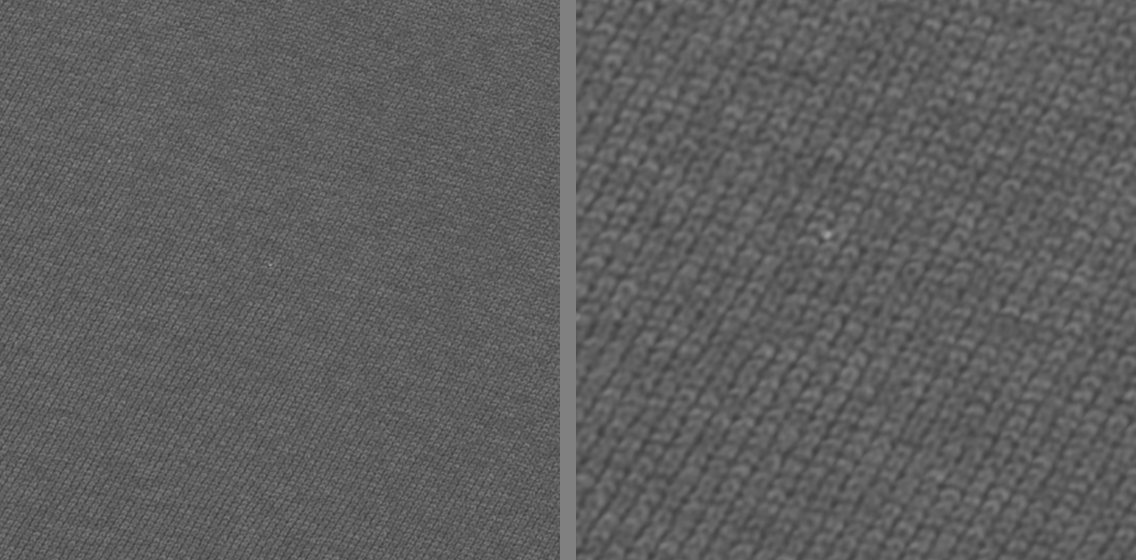
Left: the whole. Right: its middle third, enlarged.
Give the GLSL for this texture, as a Shadertoy shader.

```glsl
const float TAU = 6.2831853;

// Fabric layout, in canvas units
const float WALES = 79.0;           // columns per unit, measured across them
const float COURSES = 110.0;        // rows per unit, measured across them
const float WALE_ANGLE = 1.03;      // direction the columns run
const float COURSE_ANGLE = -0.23;   // direction the rows run
const float BEND = 0.035;           // sag of the rows to the right
const float WOBBLE = 0.005;         // drift of the yarn
const float JITTER = 0.13;          // unevenness of single stitches
const float CHEVRON = 0.75;         // slant of the two legs of a stitch

// Tones
const vec3 YARN = vec3(0.369);
const float WALE_DEPTH = 0.037;
const float COURSE_DEPTH = 0.028;
const float CREASE_DEPTH = 0.016;
const float STITCH_VARIATION = 0.064;
const float STREAK_DEPTH = 0.024;
const float FIBRE_DEPTH = 0.092;
const float SHADE_DEPTH = 0.012;
const float SPECK_GLOW = 0.16;
const float SPECK_RARITY = 0.985;

float hash(vec2 p) {
    vec3 q = fract(p.xyx * vec3(0.1031, 0.1030, 0.0973));
    q += dot(q, q.yzx + 33.33);
    return fract((q.x + q.y) * q.z);
}

vec2 gradient(vec2 cell) {
    float a = TAU * hash(cell);
    return vec2(cos(a), sin(a));
}

float gradientNoise(vec2 p) {
    vec2 i = floor(p), f = fract(p);
    vec2 u = f * f * f * (f * (f * 6.0 - 15.0) + 10.0);
    vec2 e = vec2(1.0, 0.0);
    float a = dot(gradient(i), f);
    float b = dot(gradient(i + e.xy), f - e.xy);
    float c = dot(gradient(i + e.yx), f - e.yx);
    float d = dot(gradient(i + e.xx), f - e.xx);
    return mix(mix(a, b, u.x), mix(c, d, u.x), u.y);
}

// Skewed knit coordinates: x counts columns, y counts rows
vec2 knitCoords(vec2 uv) {
    vec2 drift = vec2(gradientNoise(uv * 5.0 + 3.0), gradientNoise(uv * 5.0 + 41.0));
    vec2 p = uv + WOBBLE * drift;
    vec2 acrossWales = vec2(sin(WALE_ANGLE), -cos(WALE_ANGLE));
    vec2 acrossCourses = vec2(-sin(COURSE_ANGLE), cos(COURSE_ANGLE));
    float wale = dot(p, acrossWales);
    float course = dot(p, acrossCourses) + BEND * p.x * p.x;
    return vec2(wale * WALES, course * COURSES) + 200.0;
}

// Relief of the stitches, centred on zero
float stitches(vec2 knit, float flatness) {
    knit += JITTER * vec2(gradientNoise(knit * 0.8 + 5.0), 2.0 * gradientNoise(knit * 0.8 + 63.0));
    float side = abs(fract(knit.x) - 0.5);
    float row = knit.y + CHEVRON * side;
    float gap = 0.56 - 2.0 * smoothstep(0.22, 0.5, side);
    float loops = cos(TAU * row) * (1.0 - 0.5 * smoothstep(0.35, 0.5, side));
    float crease = 0.2 - (1.0 - smoothstep(0.0, 0.2, side));

    // Each stitch has its own tone, faded out at its borders
    float tone = hash(vec2(floor(knit.x), floor(row + 0.5))) - 0.5;
    float body = 0.6 + 0.4 * cos(TAU * row);
    body *= 1.0 - smoothstep(0.35, 0.5, side);

    return WALE_DEPTH * gap * mix(1.15, 0.6, flatness)
         + COURSE_DEPTH * loops * mix(0.9, 1.15, flatness)
         + CREASE_DEPTH * crease
         + STITCH_VARIATION * tone * body;
}

// Sparse bright lint
float specks(vec2 uv) {
    vec2 grid = uv * 22.0;
    vec2 cell = floor(grid);
    vec2 centre = 0.2 + 0.6 * vec2(hash(cell + 17.0), hash(cell + 59.0));
    float shape = 1.0 - smoothstep(0.02, 0.09, length(fract(grid) - centre));
    return shape * step(SPECK_RARITY, hash(cell + 101.0));
}

void mainImage(out vec4 fragColor, in vec2 fragCoord) {
    vec2 uv = fragCoord / min(iResolution.x, iResolution.y);
    vec2 knit = knitCoords(uv);

    // Columns flatten toward the upper right; detail fades when too small
    float flatness = smoothstep(0.5, 1.7, uv.x + uv.y);
    vec2 footprint = fwidth(knit);
    float detail = 1.0 - smoothstep(0.4, 1.0, max(footprint.x, footprint.y));
    float tone = detail * stitches(knit, flatness);

    // Uneven yarn runs along the rows
    tone += STREAK_DEPTH * gradientNoise(knit * vec2(0.16, 0.6));
    tone += STREAK_DEPTH * gradientNoise(knit * vec2(0.4, 0.95) + 77.0);

    // Fuzzy fibres
    tone += FIBRE_DEPTH * gradientNoise(uv * 200.0);

    // Broad soft shading and lint
    tone += SHADE_DEPTH * (gradientNoise(uv * 2.2 + 9.0) + 0.5 * (uv.y - 0.5));
    tone += SPECK_GLOW * specks(uv);

    fragColor = vec4(clamp(YARN + tone, 0.0, 1.0), 1.0);
}
```
